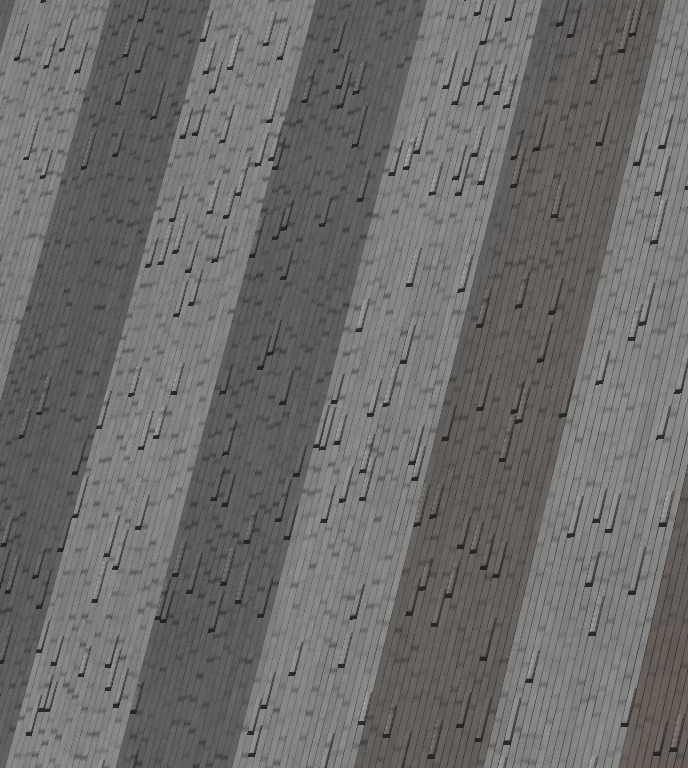
Give the GLSL for this texture, as a WebGL 1 fragment shader.

```glsl
precision highp float;
// Broad slanted stripes of light and dark grey shingles, seen in slight perspective.
// A projective map gives stripe and length coordinates; each stripe is split into
// narrow planks with staggered joints, and hashed cells hold raised slats with shadows.
uniform vec2 u_resolution;

float hash(vec2 p) {
  vec3 q = fract(vec3(p.xyx) * 0.1031);
  q += dot(q, q.yzx + 33.33);
  return fract((q.x + q.y) * q.z);
}

float noise(vec2 p) {
  vec2 i = floor(p), f = fract(p);
  f = f * f * (3.0 - 2.0 * f);
  return mix(mix(hash(i), hash(i + vec2(1.0, 0.0)), f.x),
             mix(hash(i + vec2(0.0, 1.0)), hash(i + vec2(1.0, 1.0)), f.x), f.y);
}

// Soft step: 0 below the edge, 1 above it, blended over the given width.
float rise(float edge, float blur, float x) {
  return smoothstep(edge - 0.5 * blur, edge + 0.5 * blur, x);
}

void main() {
  vec2 p = gl_FragCoord.xy / u_resolution.y;

  // Perspective: stripe index across, distance along the planks
  float depth = 1.0 + 0.171 * p.x - 0.0957 * p.y;
  float stripe = (7.46 * p.x - 2.1 * p.y + 1.954) / depth;
  float along = p.y / depth;

  // Planks, cut into staggered cells
  float across = stripe * 18.0;
  float plank = floor(across);
  float row = along / 0.06 + 9.0 * hash(vec2(plank + 40.0, 3.0));
  vec2 cell = vec2(plank + 40.0, floor(row) + 20.0);
  vec2 f = vec2(fract(across), fract(row));
  float blurX = 18.0 * (7.46 - 0.171 * stripe) / depth / u_resolution.y;
  float blurY = 1.0 / (0.06 * depth * u_resolution.y);

  // Stripe tones, with rust warming the dark stripes at lower right
  float pixel = blurX / 18.0;
  float phase = mod(stripe, 2.0);
  float dark = rise(1.0, pixel, phase) - rise(2.0, pixel, phase)
             + 1.0 - rise(0.0, pixel, phase);
  float corner = smoothstep(0.3, 0.85, p.x - 0.35 * p.y + 0.1);
  vec3 color = mix(vec3(0.517, 0.517, 0.515), vec3(0.374, 0.373, 0.37), dark);
  color += dark * corner * (0.5 + noise(p * 7.0)) * vec3(0.022, 0.002, -0.010);

  // Weathering: broad patches, plank and shingle shades, lengthwise grain
  float shade = 0.05 * (noise(p * 5.0 + 8.0) - 0.5)
              + 0.05 * (hash(vec2(plank + 60.0, 11.0)) - 0.5)
              + 0.05 * (hash(cell + 5.0) - 0.5)
              + 0.07 * (noise(vec2(across * 3.0 + 90.0, row * 5.0)) - 0.5);
  color *= 1.0 + shade;

  // Long seams between planks, stronger toward the lower right
  float seam = 1.0 - rise(0.06, blurX, min(f.x, 1.0 - f.x));
  float seamDepth = 0.14 + 0.14 * corner + 0.14 * hash(vec2(plank + 70.0, 17.0));
  color *= 1.0 - seam * seamDepth * (0.6 + 0.8 * noise(vec2(plank + 30.0, row * 2.0)));

  // Smudged joints, two per cell, clearest toward the upper left
  float halfRow = fract(row * 2.0);
  float joint = exp(-pow((halfRow - 0.16) / 0.11, 2.0));
  float stain = hash(vec2(cell.x, floor(row * 2.0) + 70.0));
  color *= 1.0 - joint * stain * stain * (0.33 - 0.14 * corner);

  // Raised slats: pale face, shadow on the right side and under the lower end
  float slat = step(0.89, hash(cell + 31.0));
  float top = 0.65 + 0.3 * hash(cell + 47.0);
  float body = slat * (1.0 - rise(top, blurY, f.y));
  float side = rise(0.70, blurX, f.x) * (0.65 + 0.35 * (1.0 - f.y / top));
  float foot = 1.0 - rise(0.085, blurY, f.y);
  color *= 1.0 + 0.04 * body;

  // A few slats carry a rough, notched pale edge
  float rough = step(0.65, hash(cell + 59.0));
  float notch = smoothstep(0.2, 0.8, abs(fract(f.y * 9.0) * 2.0 - 1.0));
  float leftEdge = 1.0 - rise(0.35, blurX, f.x);
  color += 0.06 * body * leftEdge * (0.3 + rough * notch);
  float shadow = body * max(side * (0.72 - 0.2 * rough * notch), 0.9 * foot);
  color = mix(color, vec3(0.13, 0.12, 0.115), shadow);

  // Fine mineral grain
  color += 0.022 * (noise(p * 420.0) - 0.5);
  gl_FragColor = vec4(color, 1.0);
}
```
